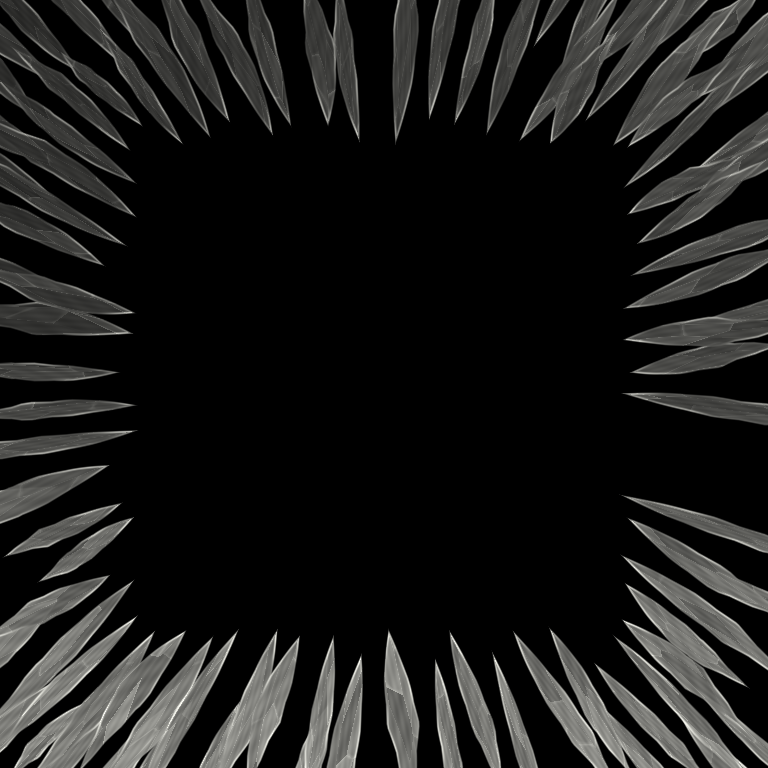
Write a Shadertoy shader that draws this background.

```glsl
// A ring of pale glass splinters on black, pointing at an empty square.
// Two rows of tapered blades are looped around four sides; stretched
// cellular noise cuts each blade into facets, and a thin rim lights it.

float hash(vec2 p) {
    return fract(sin(dot(p, vec2(127.1, 311.7))) * 43758.5453);
}

vec2 hash2(vec2 p) {
    return vec2(hash(p), hash(p + 37.3));
}

// x: random tone of the nearest cell, y: distance to the cell border
vec2 facets(vec2 p) {
    vec2 cell = floor(p), f = fract(p);
    float nearest = 9.0, second = 9.0, tone = 0.0;
    for (int y = -1; y <= 1; y++)
    for (int x = -1; x <= 1; x++) {
        vec2 o = vec2(x, y);
        float d = length(o + hash2(cell + o) - f);
        if (d < nearest) {
            second = nearest;
            nearest = d;
            tone = hash(cell + o + 9.1);
        } else second = min(second, d);
    }
    return vec2(tone, second - nearest);
}

// Draws one blade over the colour; the tip faces the centre
void blade(inout vec3 color, vec2 p, vec2 tip, float seed, float pixel) {
    vec2 shape = hash2(vec2(seed, 2.7));
    float len = mix(0.13, 0.29, sqrt(shape.x));
    float halfWidth = mix(0.011, 0.022, shape.y);

    // Local frame: x runs outward from the tip, y runs across
    float angle = atan(tip.y, tip.x) + 0.14 * (hash(vec2(seed, 5.0)) - 0.5);
    vec2 axis = vec2(cos(angle), sin(angle));
    vec2 q = p - tip;
    q = vec2(dot(q, axis), dot(q, vec2(-axis.y, axis.x)));
    float u = q.x / len;
    if (u < -0.02 || u > 1.02 || abs(q.y) > 0.05) return;

    // Convex point, straight tail and a bent spine with small chips
    float front = 1.0 - pow(1.0 - min(u / 0.5, 1.0), 2.0);
    float tail = (1.0 - u) / mix(0.3, 0.55, shape.y);
    float chips = 0.12 * u * (abs(fract(u * 4.0 + seed * 0.37) - 0.5) * 4.0 - 1.0);
    float profile = min(front, tail) * (0.97 + chips);
    float spine = halfWidth * 0.3 * sin(u * 3.5 + seed * 3.0);
    float dist = abs(q.y - spine) - halfWidth * profile;
    float cover = smoothstep(pixel, -pixel, dist);
    if (cover <= 0.0) return;

    // Light rises from below, with long flat facets and fine streaks
    float v = (q.y - spine) / halfWidth;
    vec2 facet = facets(vec2(u * 2.4 + v * 0.6, v * 1.2 - u * 1.5) + seed * 3.1);
    float light = mix(0.54, 0.27, smoothstep(-0.48, 0.12, p.y));
    light += 0.12 * p.x * smoothstep(-0.2, 0.3, p.y);
    float streaks = sin(v * 11.0 + u * 9.0 + seed) * sin(v * 5.0 - u * 23.0);
    light *= 0.82 + 0.34 * facet.x + 0.1 * streaks;
    light += 0.12 * facet.x * smoothstep(0.09, 0.0, facet.y);

    // Bright broken rim, stronger on one flank and at the tip
    float rim = smoothstep(-0.0038, -0.0008, dist);
    float flank = 0.5 + 0.5 * sin(u * 9.0 + sign(v) * 1.3 + seed);
    light += rim * (0.05 + 0.36 * flank * flank + 0.2 * smoothstep(0.2, 0.0, u));
    color = mix(color, light * vec3(1.0, 1.0, 0.965), cover * 0.92);
}

void mainImage(out vec4 fragColor, in vec2 fragCoord) {
    float scale = min(iResolution.x, iResolution.y);
    vec2 p = (fragCoord - 0.5 * iResolution.xy) / scale + vec2(0.006, 0.003);
    float pixel = 1.0 / scale;
    vec3 color = vec3(0.0);

    // Outer row first, then the inner row that frames the square
    if (max(abs(p.x), abs(p.y)) > 0.29) {
        for (int row = 0; row < 2; row++)
        for (int side = 0; side < 4; side++)
        for (int i = 0; i < 16; i++) {
            float seed = float(i + side * 16 + row * 64) + 1.0;
            vec2 jitter = hash2(vec2(seed, 8.3));
            float t = (float(i) + 0.3 + 0.4 * jitter.x) / 8.0 - 1.0;
            float facing = side % 2 == 0 ? -1.0 : 1.0;

            // Thin the outer row mid-side and leave one gap on the right
            float keep = row == 0 ? 0.1 + 0.7 * abs(t) : 1.0;
            bool gap = side == 3 && abs(t + 0.26) < 0.11;
            if (gap || hash(vec2(seed, 4.4)) > keep) continue;

            float reach = row == 0 ? 0.41 : 0.318;
            vec2 tip = reach * (side < 2 ? vec2(t, facing) : vec2(facing, t));
            tip *= 1.0 + 0.14 * pow(jitter.y, 3.0);
            blade(color, p, tip, seed, pixel);
        }
    }
    fragColor = vec4(color, 1.0);
}
```
